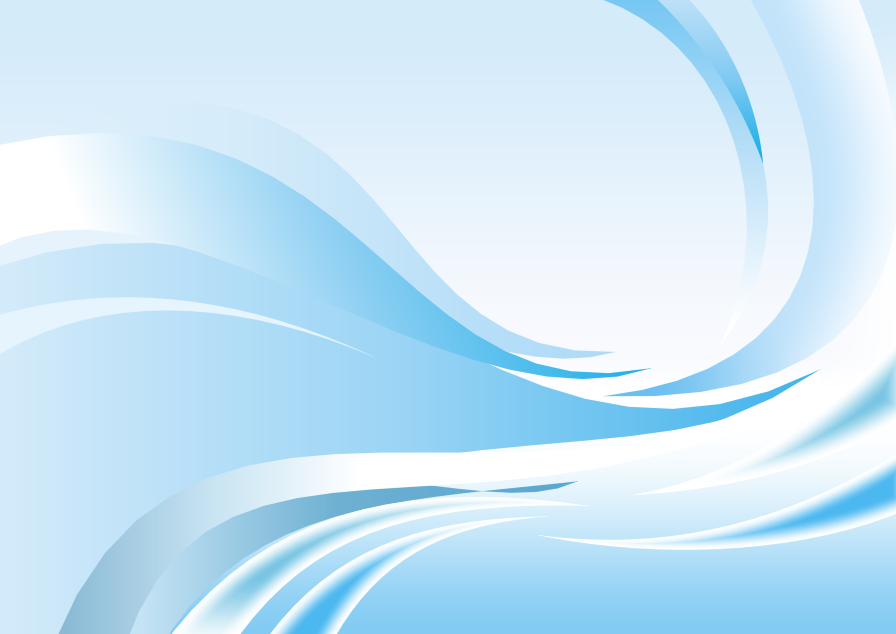
Give the GLSL for this background, as a Shadertoy shader.

```glsl
// Flowing pale-blue ribbons, crescents and soft feathers over a light sky gradient.

const vec2 CANVAS = vec2(7.68, 5.44);
const vec3 WHITE = vec3(1.0);
const vec3 MIST  = vec3(0.83, 0.92, 0.98);
const vec3 SKY   = vec3(0.60, 0.83, 0.96);
const vec3 AZURE = vec3(0.30, 0.72, 0.94);
const vec3 CYAN  = vec3(0.09, 0.68, 0.91);
const vec3 STEEL = vec3(0.43, 0.69, 0.82);
const vec3 TEAL  = vec3(0.47, 0.77, 0.89);
const int STEPS = 18;

// Cubic curve: the four columns are its control points
vec2 bezier(mat4x2 curve, float t) {
    float s = 1.0 - t;
    return curve * vec4(s * s * s, 3.0 * s * s * t, 3.0 * s * t * t, t * t * t);
}

// Signed distance to the area between two curves, negative inside
float ribbon(vec2 p, mat4x2 upper, mat4x2 lower) {
    vec2 a = lower[0];
    float nearest = 1e9, side = 1.0;
    for (int i = 0; i < 2 * STEPS + 2; i++) {
        float t = float(i) / float(STEPS);
        vec2 b = i <= STEPS ? bezier(upper, t)
                            : bezier(lower, 2.0 + 1.0 / float(STEPS) - t);
        vec2 e = b - a, w = p - a;
        vec2 gap = w - e * clamp(dot(w, e) / max(dot(e, e), 1e-8), 0.0, 1.0);
        nearest = min(nearest, dot(gap, gap));
        bvec3 c = bvec3(p.y >= a.y, p.y < b.y, e.x * w.y > e.y * w.x);
        if (all(c) || all(not(c))) side = -side;
        a = b;
    }
    return side * sqrt(nearest);
}

vec3 ramp(vec3 a, vec3 b, vec3 c, float t) {
    t = clamp(t, 0.0, 1.0) * 2.0;
    return mix(mix(a, b, min(t, 1.0)), c, max(t - 1.0, 0.0));
}

vec3 paint(vec3 base, vec3 tint, float d, float aa) {
    return mix(base, tint, smoothstep(aa, -aa, d));
}

// White rim that melts into a coloured core
vec3 feather(vec3 base, vec3 core, float d, float rim, float strength, float aa) {
    vec3 tint = mix(WHITE, core, smoothstep(0.0, rim, -d) * strength);
    return paint(base, tint, d, aa);
}

void mainImage(out vec4 fragColor, in vec2 fragCoord) {
    vec2 uv = fragCoord / iResolution.xy;
    vec2 p = vec2(uv.x, 1.0 - uv.y) * CANVAS;   // y runs downward
    float aa = 0.7 * CANVAS.x / iResolution.x;
    float d;

    // Sky above, blue pool below
    vec3 col = mix(MIST, vec3(0.975, 0.98, 0.995), smoothstep(0.0, 3.2, p.y));
    col = mix(col, WHITE, smoothstep(7.0, 7.8, p.x) * smoothstep(0.0, 1.8, p.y));
    col = mix(col, WHITE, smoothstep(3.0, 3.4, p.y));
    col = mix(col, vec3(0.50, 0.79, 0.95), pow(smoothstep(3.5, 5.6, p.y), 1.2));

    // Wide sweep on the right
    d = ribbon(p, mat4x2(6.43,-0.01, 7.3,1.5, 7.3,3.15, 5.17,3.4),
                  mat4x2(7.36,-0.01, 8.0,1.6, 8.0,3.5, 5.17,3.4));
    float across = p.x - 6.5 - 0.45 * sin(min(p.y, 3.1));
    vec3 sweep = mix(vec3(0.76, 0.89, 0.98), vec3(0.97, 0.985, 1.0), smoothstep(0.0, 0.9, across));
    sweep = mix(sweep, vec3(0.42, 0.75, 0.94), smoothstep(6.9, 5.5, p.x) * smoothstep(2.0, 3.2, p.y));
    col = paint(col, sweep, d, aa);

    // Crescent and its darker fold
    d = ribbon(p, mat4x2(5.63,-0.01, 6.55,0.7, 6.95,2.0, 6.17,2.97),
                  mat4x2(5.15,-0.01, 6.3,0.4, 6.7,1.85, 6.17,2.97));
    col = paint(col, ramp(vec3(0.46, 0.78, 0.95), vec3(0.74, 0.88, 0.97), WHITE, p.y / 2.8), d, aa);
    d = ribbon(p, mat4x2(5.9,-0.01, 6.3,0.4, 6.5,0.95, 6.54,1.4),
                  mat4x2(5.63,-0.01, 5.95,0.3, 6.3,0.75, 6.54,1.4));
    col = paint(col, ramp(vec3(0.74, 0.88, 0.97), vec3(0.5, 0.79, 0.95), CYAN, p.y / 1.35), d, aa);

    // Pale wave behind the main one
    d = ribbon(p, mat4x2(0.2,1.05, 3.7,0.1, 3.0,3.1, 5.28,3.02),
                  mat4x2(0.2,1.4, 2.0,1.8, 4.0,3.4, 5.28,3.02));
    vec3 veil = mix(vec3(0.85, 0.93, 0.98), vec3(0.69, 0.86, 0.97), smoothstep(1.2, 5.2, p.x));
    col = mix(col, veil, smoothstep(aa, -aa, d) * smoothstep(0.3, 1.6, p.x));

    // Broad body with a pale strip on its shoulder
    d = ribbon(p, mat4x2(-0.1,2.0, 0.6,1.8, 1.2,1.9, 2.0,2.3),
                  mat4x2(-0.1,2.5, 0.6,2.3, 1.2,2.3, 2.0,2.4));
    col = paint(col, vec3(0.90, 0.95, 0.99), d, aa);
    d = ribbon(p, mat4x2(-0.1,2.31, 3.0,1.2, 4.3,4.55, 7.03,3.17),
                  mat4x2(-0.2,6.6, 1.9,2.7, 5.6,4.5, 7.03,3.17));
    col = paint(col, ramp(MIST, SKY, vec3(0.25, 0.70, 0.92), p.x / 7.0), d, aa);

    // Main wave and the thin streak below it
    d = ribbon(p, mat4x2(-0.1,1.26, 3.2,0.5, 3.3,3.6, 5.58,3.16),
                  mat4x2(-0.1,2.15, 1.5,1.3, 3.9,3.75, 5.58,3.16));
    float along = (p.x - 0.4 * (p.y - 1.2) - 0.4) / 4.4;
    col = paint(col, ramp(WHITE, vec3(0.55, 0.81, 0.95), CYAN, along), d, aa);
    d = ribbon(p, mat4x2(-0.1,2.73, 0.9,2.42, 2.0,2.5, 3.2,3.06),
                  mat4x2(-0.1,3.1, 0.8,2.5, 2.0,2.55, 3.2,3.06));
    col = paint(col, vec3(0.90, 0.955, 0.995), d, aa);

    // Steel underside, feathers, then the white band over them
    d = ribbon(p, mat4x2(1.05,5.6, 1.8,3.1, 4.0,4.6, 4.95,4.13),
                  mat4x2(1.35,5.6, 2.1,4.3, 3.4,4.3, 4.95,4.13));
    col = paint(col, ramp(vec3(0.77, 0.89, 0.96), STEEL, vec3(0.36, 0.66, 0.82), (p.x - 1.2) / 3.4), d, aa);
    d = ribbon(p, mat4x2(1.35,5.6, 2.2,4.4, 3.4,4.1, 5.05,4.34),
                  mat4x2(1.95,5.6, 2.6,4.6, 3.5,4.3, 5.05,4.34));
    col = feather(col, TEAL, d, 0.17, smoothstep(5.6, 4.9, p.y), aa);
    d = ribbon(p, mat4x2(2.2,5.6, 2.8,4.7, 3.6,4.45, 4.7,4.43),
                  mat4x2(2.8,5.6, 3.2,4.8, 3.8,4.5, 4.7,4.43));
    col = feather(col, AZURE, d, 0.17, 1.0, aa);
    d = ribbon(p, mat4x2(0.45,5.55, 1.6,2.6, 4.6,4.85, 7.03,3.17),
                  mat4x2(1.05,5.6, 1.8,3.3, 4.0,4.9, 7.0,3.4));
    col = paint(col, ramp(vec3(0.53, 0.72, 0.83), vec3(0.78, 0.89, 0.95), WHITE, (p.x - 0.5) / 2.6), d, aa);

    // Soft blades at the lower right
    d = ribbon(p, mat4x2(5.4,4.25, 6.3,4.1, 7.1,3.6, 7.8,2.8),
                  mat4x2(5.4,4.25, 6.3,4.2, 7.1,4.0, 7.8,3.55));
    col = feather(col, TEAL, d, 0.25, smoothstep(5.6, 7.1, p.x), aa);
    d = ribbon(p, mat4x2(4.6,4.59, 5.8,4.75, 6.8,4.45, 7.8,3.83),
                  mat4x2(4.6,4.59, 5.5,4.78, 6.8,4.8, 7.8,4.36));
    col = feather(col, AZURE, d, 0.17, 1.0, aa);

    fragColor = vec4(col, 1.0);
}
```
